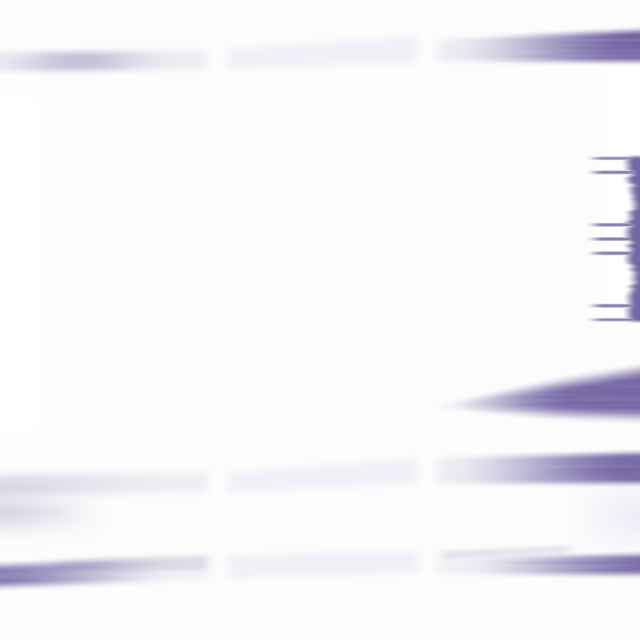
This background is drawn by a WebGL 1 fragment shader. Its source:

```glsl
precision highp float;
uniform vec2 u_resolution;

float hash(vec2 p) {
  return fract(sin(dot(p, vec2(127.1, 311.7))) * 43758.5);
}

float noise(vec2 p) {
  vec2 i = floor(p), f = fract(p);
  f = f * f * (3.0 - 2.0 * f);
  return mix(mix(hash(i), hash(i + vec2(1.0, 0.0)), f.x),
             mix(hash(i + vec2(0.0, 1.0)), hash(i + 1.0), f.x), f.y);
}

// Soft step centred on an edge
float rise(float edge, float soft, float v) {
  return smoothstep(edge - soft, edge + soft, v);
}

// Soft strip over xRange; top and bottom hold heights at its left and right end
float strip(vec2 p, vec2 xRange, vec2 top, vec2 bottom, float soft) {
  float t = clamp((p.x - xRange.x) / (xRange.y - xRange.x), 0.0, 1.0);
  float sides = rise(xRange.x, 0.014, p.x) * (1.0 - rise(xRange.y, 0.014, p.x));
  return sides * rise(mix(top.x, top.y, t), soft, p.y)
       * (1.0 - rise(mix(bottom.x, bottom.y, t), soft, p.y));
}

// Violet body with thin teeth on the right edge
float comb(vec2 p) {
  float a = abs(p.y - 0.3735);
  float inside = 1.0 - rise(0.129, 0.004, a);
  float tooth = abs(abs(abs(a - 0.0632) - 0.0521) - 0.0111);
  float notch = exp(-pow((a - 0.064) / 0.022, 2.0));
  float fringe = 0.008 * (noise(vec2(3.0, p.y * 190.0)) - 0.5);
  float body = rise(0.983 + 0.008 * notch + fringe, 0.011, p.x);
  float teeth = (1.0 - smoothstep(0.0008, 0.0042, tooth))
              * smoothstep(0.913, 0.945, p.x) * 0.85;
  return inside * max(body, teeth);
}

void main() {
  vec2 p = gl_FragCoord.xy / u_resolution;
  p.y = 1.0 - p.y; // heights run downward from the top
  float x = p.x;
  vec2 leftX = vec2(-0.1, 0.325);
  vec2 midX = vec2(0.357, 0.652);
  vec2 rightX = vec2(0.683, 1.1);

  // Paper, slightly brighter at the margins
  float margin = (1.0 - rise(0.06, 0.008, x)) * rise(0.13, 0.05, p.y)
               * (1.0 - rise(0.7, 0.05, p.y));
  margin = max(margin, rise(0.945, 0.01, x) * rise(0.11, 0.01, p.y)
               * (1.0 - rise(0.5, 0.03, p.y)));
  vec3 color = mix(vec3(0.988), vec3(1.0), margin);

  // Pale middle strips
  float pale = strip(p, midX, vec2(0.076, 0.057), vec2(0.107, 0.098), 0.011);
  pale += strip(p, midX, vec2(0.739, 0.716), vec2(0.769, 0.755), 0.011);
  pale += strip(p, midX, vec2(0.868, 0.861), vec2(0.903, 0.895), 0.009);
  color = mix(color, vec3(0.94, 0.94, 0.975), pale);

  // Faint glows near both lower edges
  float leftGlow = exp(-pow((p.y - 0.8) / 0.027, 2.0)) * (1.0 - smoothstep(0.0, 0.19, x));
  float rightGlow = exp(-pow((p.y - 0.805) / 0.045, 2.0)) * smoothstep(0.87, 1.0, x);
  color = mix(color, vec3(0.82, 0.81, 0.88), leftGlow * 0.8);
  color = mix(color, vec3(0.92, 0.92, 0.97), rightGlow * 0.8);

  // Left strips
  float hump = 0.08 + 0.3 * exp(-pow((x - 0.125) / 0.095, 2.0));
  float ink = hump * strip(p, leftX, vec2(0.083, 0.079), vec2(0.113, 0.108), 0.009);
  ink += mix(0.21, 0.09, smoothstep(0.0, 0.3, x))
       * strip(p, leftX, vec2(0.744, 0.738), vec2(0.775, 0.769), 0.011);
  ink += mix(0.82, 0.08, smoothstep(-0.02, 0.29, x))
       * strip(p, leftX, vec2(0.888, 0.869), vec2(0.919, 0.906), 0.009);
  ink += 0.13 * smoothstep(0.05, 0.15, x)
       * strip(p, vec2(0.08, 0.325), vec2(0.873, 0.867), vec2(0.892, 0.89), 0.007);

  // Right strips, deepening toward the edge
  float deep = 0.09 + 0.85 * smoothstep(0.68, 1.0, x);
  ink += deep * strip(p, rightX, vec2(0.062, 0.043), vec2(0.096, 0.096), 0.008);
  ink += deep * strip(p, rightX, vec2(0.715, 0.706), vec2(0.756, 0.754), 0.008);
  ink += (0.08 + 0.82 * smoothstep(0.7, 1.02, x))
       * strip(p, rightX, vec2(0.873, 0.865), vec2(0.897, 0.898), 0.008);
  ink += 0.17 * strip(p, vec2(0.69, 0.89), vec2(0.861, 0.853), vec2(0.873, 0.863), 0.006);

  // Wedge opening toward the right
  ink += smoothstep(0.665, 0.9, x) * 0.94
       * strip(p, vec2(0.68, 1.1), vec2(0.633, 0.562), vec2(0.639, 0.654),
               mix(0.006, 0.015, smoothstep(0.68, 0.9, x)));

  // Fine streaks along the strips
  ink *= 0.94 + 0.12 * noise(vec2(x * 9.0 + p.y * 20.0, p.y * 240.0));
  ink = max(ink, comb(p) * 0.97);
  color = mix(color, vec3(0.44, 0.385, 0.635), clamp(ink, 0.0, 1.0));
  gl_FragColor = vec4(color, 1.0);
}
```
